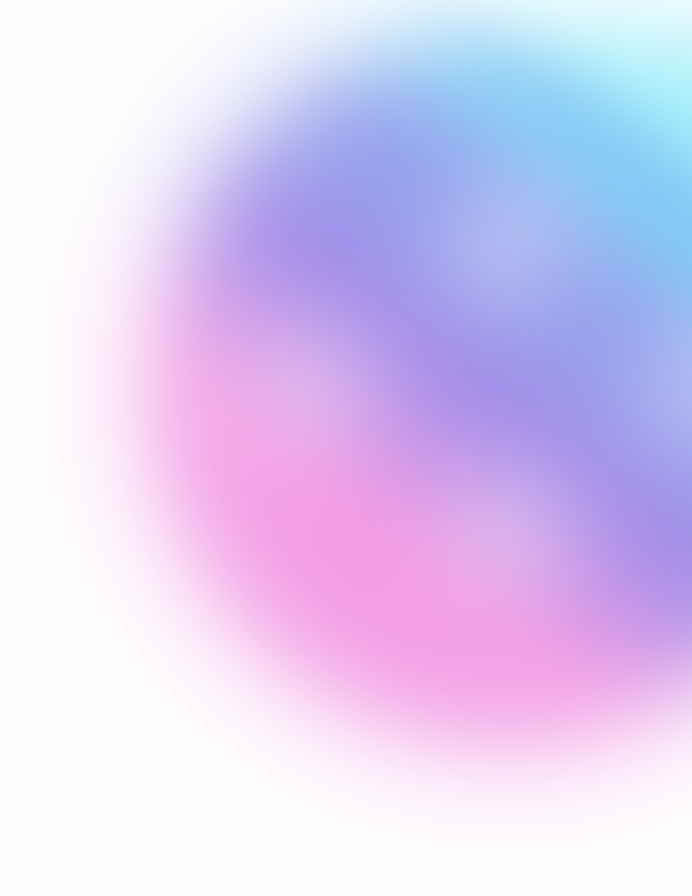
Write a Shadertoy shader that draws this background.

```glsl
// A soft round cloud of colour on white, running from pink through violet
// to icy cyan along a diagonal. A logistic falloff blurs the rim, and a
// ring of four Gaussian glows lightens the inside.

// Diagonal colour ramp, from lower left to upper right.
vec3 diagonalRamp(float t) {
    vec3 pink = vec3(0.95, 0.60, 0.895);
    vec3 violet = vec3(0.63, 0.55, 0.91);
    vec3 periwinkle = vec3(0.57, 0.62, 0.925);
    vec3 sky = vec3(0.51, 0.79, 0.96);
    vec3 ice = vec3(0.62, 0.93, 0.98);

    vec3 color = mix(pink, violet, smoothstep(0.55, 0.80, t));
    color = mix(color, periwinkle, smoothstep(0.76, 0.92, t));
    color = mix(color, sky, smoothstep(0.90, 1.07, t));
    return mix(color, ice, smoothstep(1.06, 1.18, t));
}

// Coverage of the blurred disc, drawn out towards the upper right.
float cloudMask(vec2 q) {
    q.x -= 0.5 * max(q.x, 0.0) * smoothstep(-0.2, 0.2, q.y);
    return 1.0 / (1.0 + exp((length(q) - 0.398) / 0.036));
}

// Four pale glows on an ellipse: right, top, left and bottom.
float paleGlows(vec2 q) {
    float glow = 0.0;
    for (int i = 0; i < 4; i++) {
        float angle = 1.5707963 * float(i);
        vec2 d = (q - vec2(0.224, 0.160) * vec2(cos(angle), sin(angle))) / 0.068;
        glow += exp(-0.5 * dot(d, d));
    }
    return glow;
}

void mainImage(out vec4 fragColor, in vec2 fragCoord) {
    vec2 p = fragCoord / iResolution.y;
    vec2 q = p - vec2(0.567, 0.568);

    vec3 color = diagonalRamp(dot(p, vec2(0.62, 0.78)));
    color = mix(color, vec3(0.97, 0.96, 0.99), 0.28 * paleGlows(q));

    // Lay the cloud over the white ground.
    color = mix(vec3(0.997), color, cloudMask(q));
    fragColor = vec4(color, 1.0);
}
```
